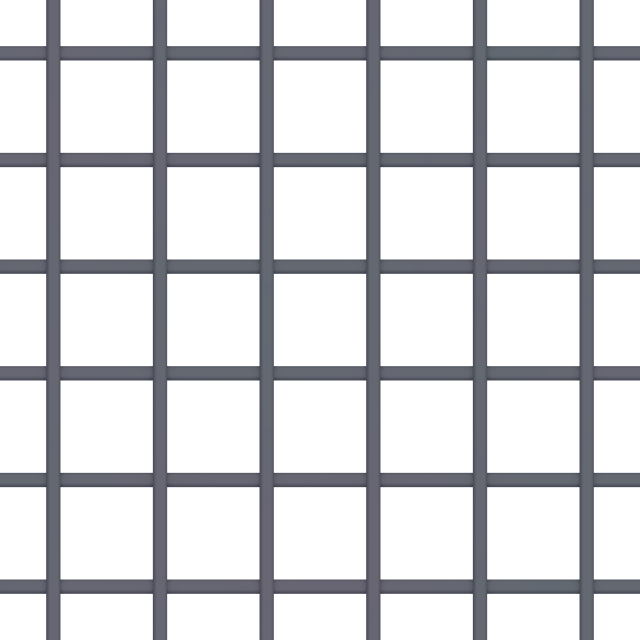
Write a WebGL 2 fragment shader that draws this pattern.

```glsl
#version 300 es
precision highp float;

uniform vec2 u_resolution;
out vec4 outColor;

#define CELLS 6.0
#define ROD_HALF_WIDTH 0.067
#define ROD_COLOR vec3(0.395, 0.405, 0.445)
#define EDGE_COLOR vec3(0.285, 0.295, 0.345)
#define BACKGROUND vec3(1.0)
#define CONTACT_REACH 0.022
#define CONTACT_DARKNESS 0.30
#define TINT_PERIOD 3.0
#define TINT_AMOUNT 0.022

// Unit gradient at a lattice point, wrapped to the period
vec2 latticeGradient(vec2 point, float period) {
    point = mod(point, period);
    float h = fract(sin(dot(point, vec2(127.1, 311.7))) * 43758.5);
    float angle = 6.28319 * h;
    return vec2(cos(angle), sin(angle));
}

// Gradient noise that repeats after the period
float tileNoise(vec2 p, float period) {
    vec2 cell = floor(p);
    vec2 f = p - cell;
    vec2 blend = f * f * f * (f * (f * 6.0 - 15.0) + 10.0);
    float a = dot(latticeGradient(cell, period), f);
    float b = dot(latticeGradient(cell + vec2(1, 0), period), f - vec2(1, 0));
    float c = dot(latticeGradient(cell + vec2(0, 1), period), f - vec2(0, 1));
    float d = dot(latticeGradient(cell + vec2(1, 1), period), f - vec2(1, 1));
    return mix(mix(a, b, blend.x), mix(c, d, blend.x), blend.y);
}

// Round rod shading; across runs from -1 to 1 over the width
vec3 shadeRod(float across, float lightSide) {
    float lit = clamp(abs(across - lightSide), 0.0, 1.2);
    float rim = smoothstep(0.45, 1.15, lit);
    return mix(ROD_COLOR, EDGE_COLOR, rim);
}

void main() {
    vec2 uv = gl_FragCoord.xy / u_resolution;
    vec2 offset = fract(uv * CELLS) - 0.5;
    vec2 pixel = CELLS / u_resolution;

    // Antialiased coverage: x for upright rods, y for level rods
    vec2 inside = ROD_HALF_WIDTH - abs(offset);
    vec2 coverage = smoothstep(-0.7 * pixel, 0.7 * pixel, inside);
    vec2 across = offset / ROD_HALF_WIDTH;

    vec3 upright = shadeRod(across.x, 0.08);
    vec3 level = shadeRod(across.y, 0.14);

    // Contact shadow where level rods pass under upright ones
    float gap = max(-inside.x, 0.0);
    float corner = 0.45 + 0.55 * min(across.y * across.y, 1.0);
    level *= 1.0 - CONTACT_DARKNESS * corner * exp(-gap / CONTACT_REACH);

    // Slow drift between violet and green greys
    float drift = tileNoise(uv * TINT_PERIOD, TINT_PERIOD);
    vec3 tint = TINT_AMOUNT * drift * vec3(1.0, -0.5, 0.3);

    vec3 color = mix(BACKGROUND, level + tint, coverage.y);
    color = mix(color, upright + tint, coverage.x);
    outColor = vec4(color, 1.0);
}
```
